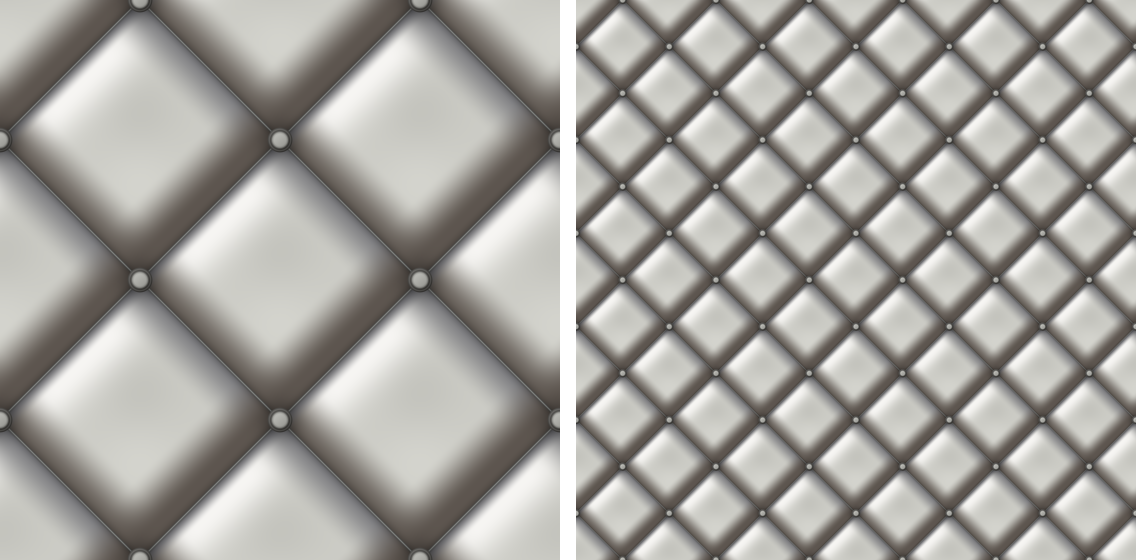
Left, the tile; right, the same tile 3 across and 3 down.
A WebGL 1 fragment shader for this pattern:

```glsl
precision highp float;

uniform vec2 u_resolution;

#define REPEATS 2.0
#define GROOVE_WIDTH 0.0042
#define THREAD_WIDTH 0.0011
#define BUTTON_RADIUS 0.0220
#define CAP_RADIUS 0.0160
#define LEATHER vec3(0.80, 0.80, 0.775)
#define GLEAM vec3(0.965, 0.96, 0.95)
#define BROWN_SHADE vec3(0.365, 0.335, 0.31)
#define COOL_SHADE vec3(0.43, 0.43, 0.45)
#define GROOVE vec3(0.27, 0.27, 0.265)
#define THREAD vec3(0.52, 0.53, 0.52)

float bell(float x, float width) {
  return exp(-x * x / (width * width));
}

// Coverage of the region where distance is below the edge
float cover(float distance, float edge, float blur) {
  return 1.0 - smoothstep(edge - blur, edge + blur, distance);
}

// Padded diamond lit from the upper left; s spans -1..1 between its seams,
// s.x rising to the upper right and s.y to the lower right
vec3 cushion(vec2 s) {
  vec3 color = LEATHER;
  color += 0.03 * bell(length(s - vec2(-0.3, 0.3)), 0.4);
  color -= 0.035 * bell(length(s - vec2(0.2, -0.2)), 0.4);

  // Broad gleam along the upper left side
  float gleam = bell(s.y + 0.82, 0.27) * (1.0 - smoothstep(0.35, 1.1, abs(s.x)));
  color = mix(color, GLEAM, gleam);

  // Sides falling away from the light
  color = mix(color, COOL_SHADE, 0.9 * smoothstep(0.52, 1.05, s.x));
  color = mix(color, BROWN_SHADE, 0.95 * smoothstep(0.48, 1.0, -s.x));
  color = mix(color, BROWN_SHADE, smoothstep(0.38, 0.86, s.y));
  return mix(color, COOL_SHADE, 0.9 * smoothstep(0.84, 1.0, -s.y));
}

// Domed stud: dark rim around a pale cap
vec3 button(vec2 offset, float blur) {
  float radius = length(offset);
  float light = dot(offset, vec2(-0.6, 0.8)) / BUTTON_RADIUS;
  vec3 rim = vec3(0.235, 0.23, 0.22) + 0.07 * light;
  rim += 0.10 * bell(radius - 0.0190, 0.0016);
  vec3 cap = vec3(0.67, 0.67, 0.65) + 0.11 * light;
  cap *= 1.0 - 0.25 * smoothstep(0.6, 1.0, radius / CAP_RADIUS);
  return mix(rim, cap, cover(radius, CAP_RADIUS - 0.001, blur + 0.001));
}

void main() {
  vec2 uv = gl_FragCoord.xy / u_resolution;
  float blur = 0.75 / min(u_resolution.x, u_resolution.y);

  // Diagonal coordinates: seams lie on whole numbers, buttons where they cross
  vec2 p = uv * REPEATS;
  vec2 diagonal = vec2(p.x + p.y, p.x - p.y) - 0.5;
  vec3 color = cushion(fract(diagonal) * 2.0 - 1.0);

  // Signed distances to the nearest seams, in canvas units
  vec2 nearest = diagonal - floor(diagonal + 0.5);
  vec2 seams = nearest / (REPEATS * sqrt(2.0));
  float seam = min(abs(seams.x), abs(seams.y));
  color *= 1.0 - 0.18 * bell(seam, 0.009);
  color = mix(color, GROOVE, 0.8 * cover(seam, GROOVE_WIDTH * 0.6, blur + GROOVE_WIDTH * 0.4));
  color = mix(color, THREAD, 0.9 * cover(seam, THREAD_WIDTH, blur));

  // Buttons with a soft contact shadow
  vec2 offset = vec2(nearest.x + nearest.y, nearest.x - nearest.y) * 0.5 / REPEATS;
  float radius = length(offset);
  color *= 1.0 - 0.4 * bell(radius, 0.032);
  color = mix(color, button(offset, blur), cover(radius, BUTTON_RADIUS, blur));

  gl_FragColor = vec4(clamp(color, 0.0, 1.0), 1.0);
}
```
